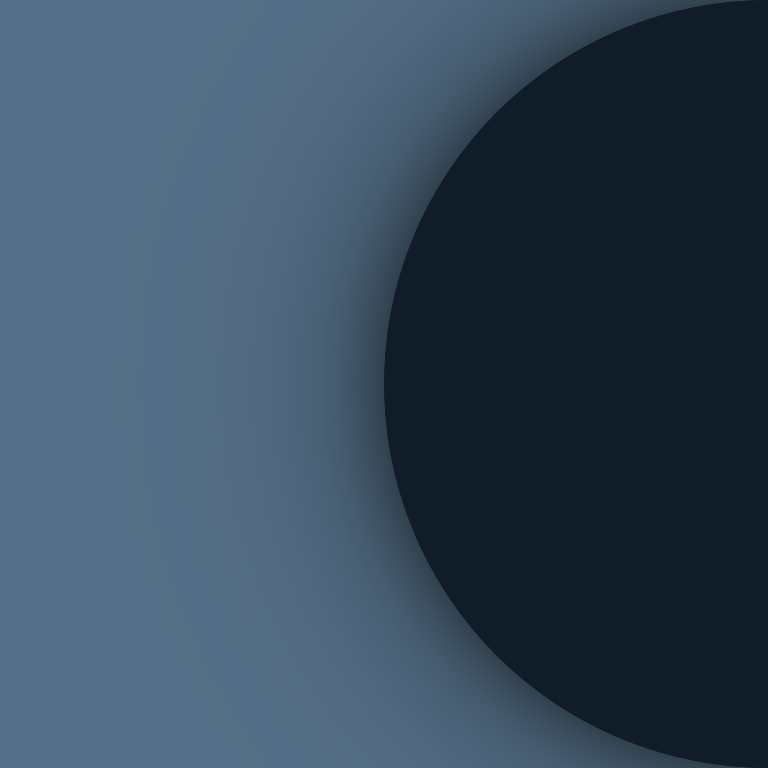
Reproduce this background procedurally as a Shadertoy shader.

```glsl
// A dark disc half hidden beyond the right side of a slate blue field.
// One circle distance drives both the crisp rim and the soft shadow,
// which fades outward exponentially from the rim into the field.

#define DISC_CENTER vec2(1.0, 0.5)
#define DISC_RADIUS 0.5
#define SHADOW_REACH 0.075
#define FIELD_COLOR vec3(0.330, 0.432, 0.530)
#define SHADOW_COLOR vec3(0.190, 0.254, 0.304)
#define DISC_COLOR vec3(0.063, 0.114, 0.161)

float circleDistance(vec2 point, vec2 center, float radius) {
    return length(point - center) - radius;
}

void mainImage(out vec4 fragColor, in vec2 fragCoord) {
    vec2 uv = fragCoord / iResolution.xy;
    float pixelSize = 1.0 / min(iResolution.x, iResolution.y);
    float rimDistance = circleDistance(uv, DISC_CENTER, DISC_RADIUS);

    // Field with the shadow cast around the disc
    float shadow = exp(-max(rimDistance, 0.0) / SHADOW_REACH);
    vec3 color = mix(FIELD_COLOR, SHADOW_COLOR, shadow);

    // Flat disc with a smoothed rim
    float disc = 1.0 - smoothstep(-0.5 * pixelSize, 0.5 * pixelSize, rimDistance);
    color = mix(color, DISC_COLOR, disc);

    fragColor = vec4(color, 1.0);
}
```
